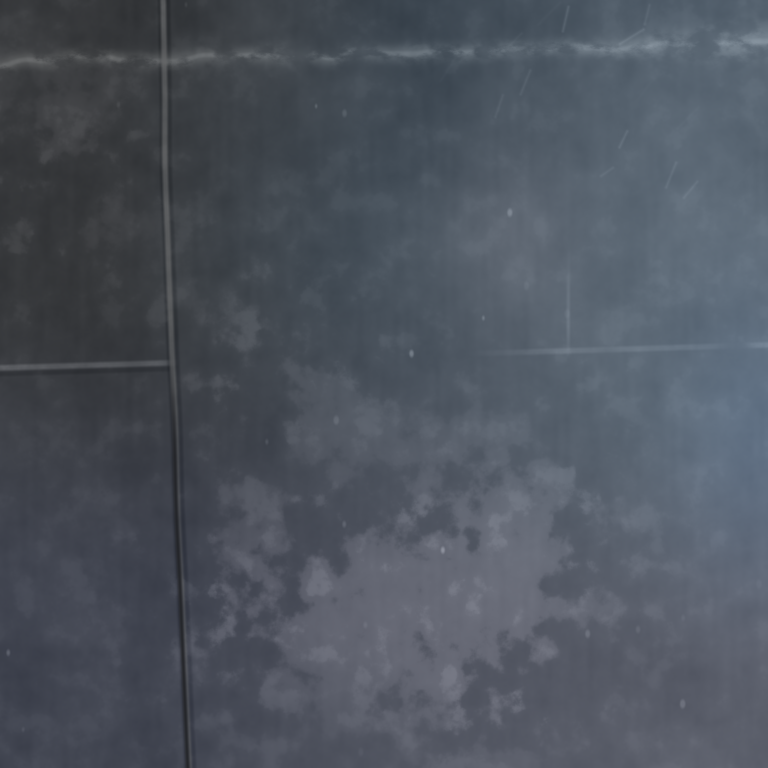
This texture is drawn by a Shadertoy shader. Its source:

```glsl
float hash(vec2 p) {
    vec3 q = fract(p.xyx * 0.1031);
    q += dot(q, q.yzx + 33.33);
    return fract((q.x + q.y) * q.z);
}

float noise(vec2 p) {
    vec2 i = floor(p), f = fract(p);
    f = f * f * (3.0 - 2.0 * f);
    return mix(mix(hash(i), hash(i + vec2(1, 0)), f.x),
               mix(hash(i + vec2(0, 1)), hash(i + vec2(1, 1)), f.x), f.y);
}

float fbm(vec2 p) {
    float sum = 0.0, amp = 0.5;
    for (int i = 0; i < 5; i++) {
        sum += amp * noise(p);
        p = mat2(1.6, 1.2, -1.2, 1.6) * p + 17.3;
        amp *= 0.5;
    }
    return sum / 0.97;
}

// Soft round falloff around a centre
float glow(vec2 p, vec2 centre, vec2 size) {
    vec2 d = (p - centre) / size;
    return exp(-dot(d, d));
}

// Smooth line of the given half width
float stroke(float d, float halfWidth) {
    float blur = 0.0015 + 0.7 / iResolution.y;
    return 1.0 - smoothstep(halfWidth - blur, halfWidth + blur, abs(d));
}

float segmentDistance(vec2 p, vec2 a, vec2 b) {
    vec2 ab = b - a;
    return length(p - a - ab * clamp(dot(p - a, ab) / dot(ab, ab), 0.0, 1.0));
}

// Light falling across the slab from the right
vec3 slabColor(vec2 uv) {
    vec3 charcoal = mix(vec3(0.25, 0.265, 0.31), vec3(0.215, 0.222, 0.232), smoothstep(0.2, 0.65, uv.y));
    vec3 slate = mix(vec3(0.32, 0.335, 0.38), vec3(0.285, 0.325, 0.365), smoothstep(0.15, 0.7, uv.y));
    vec3 steel = mix(vec3(0.36, 0.375, 0.42), vec3(0.37, 0.42, 0.47), smoothstep(0.1, 0.5, uv.y));
    float across = uv.x + 0.12 * (fbm(uv * 3.0) - 0.5);
    vec3 col = mix(charcoal, slate, smoothstep(0.12, 0.58, across));
    col = mix(col, steel, smoothstep(0.5, 0.98, across));
    col -= 0.045 * smoothstep(0.7, 1.0, uv.y) * smoothstep(0.3, 0.6, uv.x);
    col += vec3(0.05, 0.04, 0.04) * glow(uv, vec2(0.67, 0.69), vec2(0.09, 0.12));
    return col + vec3(0.025, 0.04, 0.065) * glow(uv, vec2(1.0, 0.42), vec2(0.12, 0.2));
}

void mainImage(out vec4 fragColor, in vec2 fragCoord) {
    vec2 uv = fragCoord / iResolution.xy;
    vec3 col = slabColor(uv);
    float fine = fbm(uv * 34.0), cloud = fbm(uv * 9.0 + 4.0);

    // Mottling and faint vertical streaks
    col += 0.065 * (cloud - 0.5) + 0.05 * (fine - 0.5);
    col += 0.012 * (noise(uv * vec2(130.0, 14.0)) - 0.5);

    // Chalky worn patches
    float wear = glow(uv, vec2(0.37, 0.22), vec2(0.17, 0.12))
               + glow(uv, vec2(0.64, 0.27), vec2(0.16, 0.15))
               + 0.7 * glow(uv, vec2(0.62, 0.12), vec2(0.12, 0.1))
               + 0.5 * glow(uv, vec2(0.36, 0.53), vec2(0.14, 0.13))
               + 0.45 * glow(uv, vec2(0.08, 0.78), vec2(0.12, 0.14));
    float flakes = smoothstep(0.5, 0.59, 0.6 * cloud + 0.4 * fine + 0.1 * min(wear, 1.0) - 0.03);
    col += vec3(0.07, 0.065, 0.067) * flakes * min(wear, 1.0);
    col += 0.035 * smoothstep(0.58, 0.75, fine) * (0.3 + min(wear, 1.0));

    // Wide grout band, crumbling towards the right
    float ragged = uv.y - 0.918 - 0.027 * uv.x - 0.014 * (noise(uv * vec2(30.0, 9.0)) - 0.5);
    float crumble = smoothstep(0.3, 0.65, fbm(uv * vec2(38.0, 60.0)));
    float spread = 0.011 + 0.012 * smoothstep(0.75, 1.0, uv.x);
    col += vec3(0.12, 0.12, 0.115) * exp(-pow(ragged / spread, 2.0)) * (0.25 + 0.75 * crumble);
    col += 0.05 * stroke(ragged, 0.003) * crumble;

    // Thin horizontal joint: clear on the left, broken on the right
    float level = uv.y - 0.521 - 0.03 * uv.x;
    float leftPart = 1.0 - smoothstep(0.21, 0.235, uv.x);
    float rightPart = 0.5 * smoothstep(0.6, 0.7, uv.x) * smoothstep(0.25, 0.6, noise(uv * vec2(24.0, 3.0)));
    col += 0.15 * stroke(level, 0.0035) * (leftPart + rightPart) * (0.45 + 0.55 * fine);
    col -= 0.035 * stroke(level + 0.008, 0.003) * leftPart;

    // Leaning vertical joint: pale above, dark groove below
    float seamX = 0.246 - 0.047 * uv.y + 0.013 * uv.y * uv.y + 0.004 * (noise(vec2(uv.y * 9.0, 2.0)) - 0.5);
    float side = uv.x - seamX;
    float low = 1.0 - smoothstep(0.4, 0.56, uv.y);
    col -= 0.045 * stroke(side, 0.008);
    col = mix(col, vec3(0.4, 0.405, 0.41), stroke(side + 0.001, 0.0035) * (0.5 + 0.4 * fine) * (1.0 - 0.3 * low));
    col = mix(col, vec3(0.12, 0.125, 0.14), 0.85 * low * stroke(side + 0.003, 0.0025));

    // Ghost of the next vertical joint
    float ghost = smoothstep(0.53, 0.57, uv.y) * (1.0 - smoothstep(0.91, 0.95, uv.y));
    ghost *= smoothstep(0.35, 0.65, noise(vec2(uv.y * 18.0, 7.0)));
    col += 0.055 * ghost * stroke(uv.x - 0.74 - 0.09 * pow(max(uv.y - 0.62, 0.0), 1.5), 0.002);

    // Short scratches, mostly at the upper right
    for (int i = 0; i < 16; i++) {
        float k = float(i);
        vec2 a = vec2(0.55 + 0.43 * hash(vec2(k, 3.0)), 0.72 + 0.26 * hash(vec2(k, 8.0)));
        vec2 b = a + vec2(0.006 + 0.025 * hash(vec2(k, 5.0)), 0.008 + 0.025 * hash(vec2(k, 6.0)));
        col += 0.07 * hash(vec2(k, 9.0)) * stroke(segmentDistance(uv, a, b), 0.0013);
    }

    // Scattered pale specks
    for (int i = 0; i < 26; i++) {
        float k = float(i);
        vec2 centre = vec2(hash(vec2(k, 21.0)), hash(vec2(k, 34.0)));
        float radius = 0.0015 + 0.003 * hash(vec2(k, 55.0));
        col += 0.16 * hash(vec2(k, 13.0)) * stroke(length((uv - centre) * vec2(1.3, 0.8)), radius);
    }

    fragColor = vec4(clamp(col, 0.0, 1.0), 1.0);
}
```
